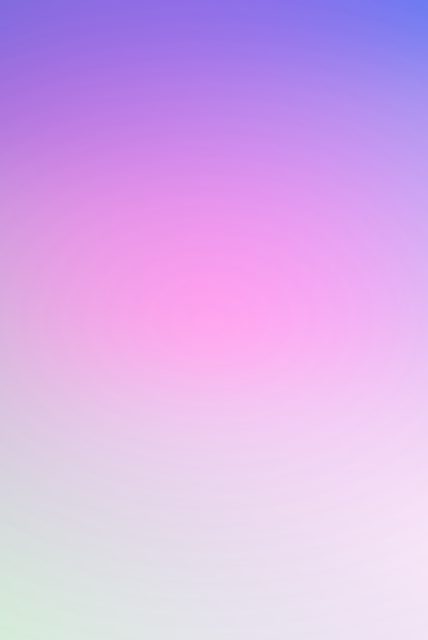
Give the GLSL for this background, as a Shadertoy shader.

```glsl
const int STOPS = 7;

// Smooth cubic ramp through evenly spaced colours, t from 0 to 1
vec3 ramp(vec3 stops[STOPS], float t) {
    float s = clamp(t, 0.0, 1.0) * float(STOPS - 1);
    int i = min(int(s), STOPS - 2);
    float f = s - float(i);
    vec3 a = stops[max(i - 1, 0)];
    vec3 b = stops[i];
    vec3 c = stops[i + 1];
    vec3 d = stops[min(i + 2, STOPS - 1)];
    vec3 curve = 2.0 * a - 5.0 * b + 4.0 * c - d + f * (3.0 * (b - c) + d - a);
    return b + 0.5 * f * (c - a + f * curve);
}

// Quadratic blend through the left edge, a ridge at x = ridge, and the right edge
vec3 blendAcross(vec3 left, vec3 middle, vec3 right, float x, float ridge) {
    return left * (1.0 - x) * (ridge - x) / ridge
         + middle * x * (1.0 - x) / (ridge * (1.0 - ridge))
         + right * x * (x - ridge) / (1.0 - ridge);
}

// Soft round falloff
float glow(vec2 p, vec2 center, float radius) {
    vec2 q = (p - center) / radius;
    return exp(-dot(q, q));
}

// Faint concentric bands from layered sines, wider than tall
float bands(vec2 p, vec2 center, float period) {
    float r = length((p - center) * vec2(0.7, 1.0));
    float phase = 6.2832 * r / period;
    return 0.65 * sin(phase) + 0.35 * sin(2.3 * phase + 1.0);
}

void mainImage(out vec4 fragColor, in vec2 fragCoord) {
    vec2 uv = fragCoord / iResolution.xy;
    float aspect = iResolution.y / iResolution.x;
    vec2 p = vec2(uv.x, uv.y * aspect);
    vec2 heart = vec2(0.49, 0.5 * aspect);

    // Vertical ramps, bottom to top, in 0-255 colour levels
    vec3 leftEdge[STOPS] = vec3[STOPS](
        vec3(214, 236, 217), vec3(214, 221, 220), vec3(217, 200, 223),
        vec3(219, 176, 223), vec3(209, 150, 223), vec3(173, 117, 222),
        vec3(130, 107, 222));
    vec3 ridgeLine[STOPS] = vec3[STOPS](
        vec3(232, 227, 238), vec3(234, 219, 238), vec3(240, 203, 241),
        vec3(251, 167, 239), vec3(233, 149, 236), vec3(189, 128, 232),
        vec3(144, 109, 229));
    vec3 rightEdge[STOPS] = vec3[STOPS](
        vec3(241, 228, 245), vec3(246, 227, 247), vec3(241, 210, 245),
        vec3(230, 187, 244), vec3(209, 168, 243), vec3(171, 148, 240),
        vec3(110, 123, 241));

    // The ridge leans left toward the top
    float ridge = mix(0.62, 0.36, uv.y);
    vec3 color = blendAcross(ramp(leftEdge, uv.y), ramp(ridgeLine, uv.y),
                             ramp(rightEdge, uv.y), uv.x, ridge);

    // Pink heart and its soft bands
    color += vec3(3.0, -2.0, -1.0) * glow(p, heart, 0.15);
    color += vec3(0.5, 0.9, 0.4) * bands(p, heart, 0.045);

    fragColor = vec4(clamp(color / 255.0, 0.0, 1.0), 1.0);
}
```
